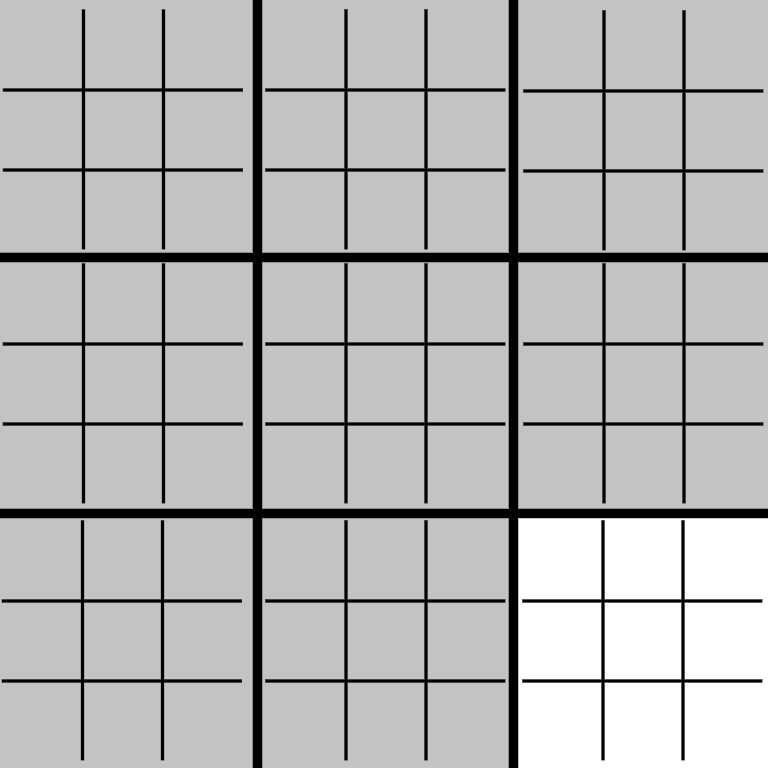
A Shadertoy shader for this pattern:

```glsl
#define CELLS 3.0
#define GREY vec3(0.765)
#define WHITE vec3(1.0)
#define INK vec3(0.004)
#define BAR_HALF 0.0186
#define BAR_SHIFT 0.0058
#define LINE_HALF 0.0064
#define LINE_GAP 0.3125
#define LINE_REACH 0.4688
#define REACH_SHIFT 0.0026

// Coverage of a shape from its signed distance
float coverage(float dist, float pixel) {
    return clamp(0.5 - dist / pixel, 0.0, 1.0);
}

// Pair of parallel strokes: x runs across them, y along them
float strokePair(vec2 q) {
    float across = abs(abs(q.x) - 0.5 * LINE_GAP) - LINE_HALF;
    float along = abs(q.y + REACH_SHIFT) - LINE_REACH;
    return max(across, along);
}

// Heavy dividers near the inner cell borders
float dividers(vec2 p) {
    vec2 border = clamp(round(p - BAR_SHIFT), 1.0, CELLS - 1.0);
    vec2 d = abs(p - BAR_SHIFT - border);
    return min(d.x, d.y) - BAR_HALF;
}

// Uneven placement of each small board inside its cell
vec2 boardOffset(ivec2 cell) {
    vec3 columnShift = vec3(-0.0176, 0.0078, 0.0156);
    vec3 rowShift = vec3(0.0078, 0.0, 0.0039);
    vec2 offset = vec2(columnShift[cell.x], rowShift[cell.y]);
    if (cell.y == 2 && cell.x != 1) offset.x -= 0.0039;
    if (cell == ivec2(2, 0)) offset.y += 0.0039;
    return offset;
}

void mainImage(out vec4 fragColor, in vec2 fragCoord) {
    vec2 uv = fragCoord / iResolution.xy;
    vec2 p = CELLS * vec2(uv.x, 1.0 - uv.y); // rows count downward
    float pixel = CELLS / min(iResolution.x, iResolution.y);

    // Cell background, with one highlighted corner
    ivec2 cell = ivec2(clamp(floor(p), 0.0, CELLS - 1.0));
    vec3 color = cell == ivec2(2) ? WHITE : GREY;

    // Thin board lines, then the heavy dividers
    vec2 q = p - vec2(cell) - 0.5 - boardOffset(cell);
    float board = min(strokePair(q), strokePair(q.yx));
    color = mix(color, INK, coverage(board, pixel));
    color = mix(color, INK * 0.0, coverage(dividers(p), pixel));

    fragColor = vec4(color, 1.0);
}
```
